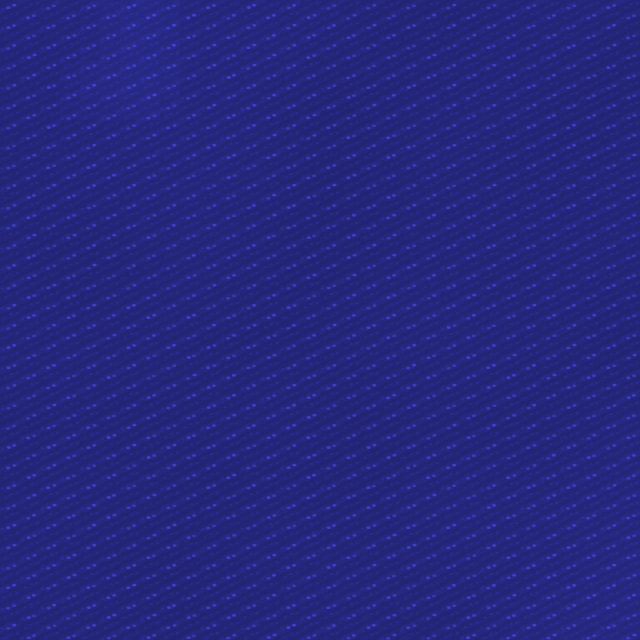
A WebGL 1 fragment shader for this texture:

```glsl
precision highp float;
// Dark blue woven cloth: a grid of cells, each column raised half a cell over
// the last, so that broken threads climb to the right. Each cell carries a strong
// and a weak strand with crisp flecks; a stepped sheen lies at the upper left.

uniform vec2 u_resolution;

const float CELLS = 32.0;                 // cells across and down
const float COLUMN_RISE = 0.5;            // cells of rise per column
const float STRAND_TILT = 0.42;           // slope of a strand inside its cell
const float STRONG_HEIGHT = 0.68;         // strand heights inside a cell
const float WEAK_HEIGHT = 0.20;
const vec2 FLECK_SIZE = vec2(0.0028, 0.0019);
const float FLECK_SOFTNESS = 0.0005;
const float FLECK_JITTER = 0.04;
const float SHEEN_STRENGTH = 0.85;
const float WEAR_STRENGTH = 0.22;
const vec3 GROUND = vec3(0.132, 0.138, 0.445);
const vec3 THREAD = vec3(0.163, 0.166, 0.540);
const vec3 FLECK_DIM = vec3(0.188, 0.196, 0.630);
const vec3 FLECK_BRIGHT = vec3(0.245, 0.255, 0.800);

vec2 hash2(vec2 p) {
  vec3 q = fract(p.xyx * vec3(0.1031, 0.1030, 0.0973));
  q += dot(q, q.yzx + 33.33);
  return fract((q.xx + q.yz) * q.zy);
}

float cornerSlope(vec2 corner, vec2 offset) {
  return dot(hash2(corner) * 2.0 - 1.0, offset);
}

float gradientNoise(vec2 p) {
  vec2 i = floor(p);
  vec2 f = fract(p);
  vec2 w = f * f * (3.0 - 2.0 * f);
  vec2 e = vec2(1.0, 0.0);
  return mix(
    mix(cornerSlope(i, f), cornerSlope(i + e, f - e), w.x),
    mix(cornerSlope(i + e.yx, f - e.yx), cornerSlope(i + 1.0, f - 1.0), w.x),
    w.y);
}

// Coverage of one small rounded dash
float fleck(vec2 d, float pixel) {
  float dist = (length(d / FLECK_SIZE) - 1.0) * FLECK_SIZE.y;
  float edge = max(FLECK_SOFTNESS, 0.5 * pixel);
  return 1.0 - smoothstep(-edge, edge, dist);
}

// Soft ridge of a strand at a height that wraps around the cell
float strand(float y, float height, float width) {
  float gap = abs(fract(y - height + 0.5) - 0.5);
  return 1.0 - smoothstep(0.3 * width, width, gap);
}

// Sheen, held constant over square blocks at the upper left
float sheen(vec2 p) {
  vec2 block = (floor(p * CELLS) + 0.5) / CELLS;
  float ragged = 0.07 * gradientNoise(block * 9.0 + 4.0);
  float core = 1.0 - smoothstep(0.03, 0.12, length((block - vec2(0.20, 0.93)) * vec2(1.0, 0.7)) + ragged);
  float halo = 1.0 - smoothstep(0.05, 0.34, distance(block, vec2(0.27, 0.94)));
  float corner = 1.0 - smoothstep(0.0, 0.40, distance(p, vec2(1.0, 0.04)));
  return 0.50 * core + 0.22 * halo + 0.42 * corner;
}

void main() {
  float pixel = 1.0 / min(u_resolution.x, u_resolution.y);
  vec2 p = gl_FragCoord.xy / u_resolution;

  // Stepped columns, tilted inside each column
  float column = floor(p.x * CELLS);
  float across = fract(p.x * CELLS);
  float up = p.y * CELLS - COLUMN_RISE * column - STRAND_TILT * (across - 0.5);
  vec2 cell = vec2(column, floor(up));
  vec2 local = vec2(across, fract(up));

  // Strands over darker furrows, broken by fine mottling
  float mottle = gradientNoise(vec2(p.x * CELLS, up) * vec2(4.0, 7.0));
  float wear = gradientNoise(p * 5.0 + 11.0);
  float body = 0.62 * strand(local.y, STRONG_HEIGHT, 0.28);
  body += 0.34 * strand(local.y, WEAK_HEIGHT, 0.20);
  float lift = body * (0.85 + 1.1 * mottle) + 0.18 * mottle + WEAR_STRENGTH * wear;
  vec3 color = mix(GROUND, THREAD, clamp(lift + 0.08, 0.0, 1.0));

  // Flecks alternate between the strands; a pair on the strong one is brightest
  for (int i = 0; i < 6; i++) {
    float k = float(i);
    float weak = mod(k, 2.0);
    float bright = (1.0 - weak) * step(1.0, k);
    vec2 chance = hash2(cell + 17.0 * k + 60.0);
    float height = mix(STRONG_HEIGHT, WEAK_HEIGHT, weak);
    vec2 spot = vec2(0.13 + 0.145 * k, height + 0.06 * sin(2.4 * k + 0.6));
    spot += FLECK_JITTER * (chance - 0.5);
    vec2 d = (local - spot) / CELLS;
    d.y += STRAND_TILT * d.x;
    d /= mix(0.80, 1.10, bright);
    vec3 tint = mix(FLECK_DIM, FLECK_BRIGHT, bright);
    float strength = mix(0.6, 1.0, bright) * mix(0.65, 1.0, chance.y);
    color = mix(color, tint, strength * fleck(d, pixel));
  }

  // Broad sheen lifts the cloth
  color += SHEEN_STRENGTH * sheen(p) * (THREAD - GROUND);
  gl_FragColor = vec4(color, 1.0);
}
```
